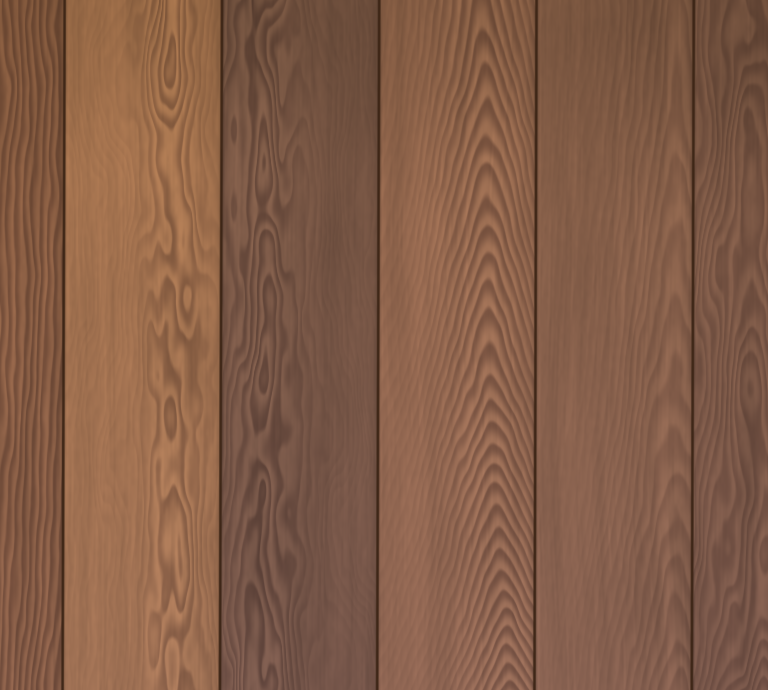
Write a WebGL 1 fragment shader that draws this texture.

```glsl
precision highp float;
uniform vec2 u_resolution;

const float PLANK_WIDTH = 0.2048;    // fraction of canvas width
const float FIRST_SEAM = 0.0815;
const float SEAM_LEAN = 0.003;
const float SEAM_HALF_WIDTH = 0.0017;
const vec3 SEAM_COLOR = vec3(0.23, 0.14, 0.08);
const vec3 LATEWOOD_TINT = vec3(0.30, 0.33, 0.31);
const float RING_DENSITY = 20.0;     // rings per plank width
const float HEART_ROUNDNESS = 0.06;
const float FIBER_STRENGTH = 0.06;
const float STREAK_STRENGTH = 0.09;
const float BLOTCH_STRENGTH = 0.09;

// Tone: base colour, ring contrast
const vec4 TONE_0 = vec4(0.53, 0.36, 0.26, 0.85);
const vec4 TONE_1 = vec4(0.635, 0.445, 0.31, 0.85);
const vec4 TONE_2 = vec4(0.465, 0.335, 0.27, 0.85);
const vec4 TONE_3 = vec4(0.57, 0.40, 0.305, 0.90);
const vec4 TONE_4 = vec4(0.535, 0.38, 0.295, 0.40);
const vec4 TONE_5 = vec4(0.485, 0.345, 0.275, 0.55);

// Figure: heart position, spread, taper, turbulence
const vec4 FIGURE_0 = vec4(1.90, 3.00, 0.10, 2.0);
const vec4 FIGURE_1 = vec4(0.72, 0.17, 0.12, 4.5);
const vec4 FIGURE_2 = vec4(0.27, 0.24, 0.20, 5.0);
const vec4 FIGURE_3 = vec4(0.72, 0.31, 1.00, 0.9);
const vec4 FIGURE_4 = vec4(0.90, 0.45, 0.45, 1.5);
const vec4 FIGURE_5 = vec4(0.40, 0.60, 0.35, 3.5);

vec4 pick(float i, vec4 a, vec4 b, vec4 c, vec4 d, vec4 e, vec4 f) {
    return i < 0.5 ? a : i < 1.5 ? b : i < 2.5 ? c : i < 3.5 ? d : i < 4.5 ? e : f;
}

float hash(vec2 p) {
    vec3 q = fract(p.xyx * 0.1031);
    q += dot(q, q.yzx + 33.33);
    return fract((q.x + q.y) * q.z);
}

// Smooth value noise centred on zero
float noise(vec2 p) {
    vec2 cell = floor(p);
    vec2 f = fract(p);
    f = f * f * (3.0 - 2.0 * f);
    float low = mix(hash(cell), hash(cell + vec2(1.0, 0.0)), f.x);
    float high = mix(hash(cell + vec2(0.0, 1.0)), hash(cell + 1.0), f.x);
    return mix(low, high, f.y) - 0.5;
}

float fbm(vec2 p) {
    float sum = 0.0;
    float gain = 1.0;
    for (int i = 0; i < 3; i++) {
        sum += gain * noise(p);
        p = p * 2.1 + 17.3;
        gain *= 0.4;
    }
    return sum;
}

// Ring darkness: slow rise into latewood, quick fall at its outer edge
float growthRing(float phase) {
    float t = fract(phase);
    return smoothstep(0.05, 0.72, t) * (1.0 - smoothstep(0.76, 1.0, t));
}

// Signed ring shade of a conical log cut lengthwise
float ringShade(vec2 q, vec4 figure, vec2 seed) {
    float wander = 0.10 * noise(vec2(seed.x, q.y * 0.8 + seed.y));
    float dx = q.x - figure.x + 0.045 * figure.z * (q.y - 2.2) + wander;
    float phase = RING_DENSITY * sqrt(dx * dx + HEART_ROUNDNESS * HEART_ROUNDNESS);
    phase += figure.z * (9.0 - 0.65 * q.y) * q.y;
    phase += figure.w * fbm(q * vec2(4.5, 1.3) + seed);
    phase += 0.35 * noise(q * vec2(14.0, 5.0) + seed);
    float reach = dx / figure.y;
    float envelope = 0.12 + 0.88 * exp(-reach * reach);
    return (growthRing(phase) - 0.38) * envelope;
}

void main() {
    vec2 p = gl_FragCoord.xy / u_resolution.x;
    float pixel = 1.0 / u_resolution.x;

    // Plank coordinates
    float across = (p.x - FIRST_SEAM - SEAM_LEAN * p.y) / PLANK_WIDTH;
    float plank = floor(across) + 1.0;
    vec2 q = vec2(fract(across), p.y / PLANK_WIDTH);
    vec2 seed = vec2(plank * 13.7 + 5.0, plank * 7.9 + 3.0);
    vec4 tone = pick(plank, TONE_0, TONE_1, TONE_2, TONE_3, TONE_4, TONE_5);
    vec4 figure = pick(plank, FIGURE_0, FIGURE_1, FIGURE_2, FIGURE_3, FIGURE_4, FIGURE_5);

    // Growth rings
    vec3 color = tone.rgb;
    color *= 1.0 - LATEWOOD_TINT * tone.a * ringShade(q, figure, seed);

    // Fibres, long streaks, pores and blotches
    float bend = 0.06 * noise(vec2(q.y * 0.7, seed.x));
    float fiber = noise(vec2((q.x + bend) * 75.0, q.y * 2.5) + seed);
    float streak = noise(vec2((q.x + bend) * 17.0, q.y * 0.45) + seed);
    float pores = noise(q * vec2(55.0, 22.0) + seed);
    float blotch = fbm(q * vec2(1.6, 0.9) + seed);
    color *= 1.0 + FIBER_STRENGTH * (fiber + 0.5 * pores)
           + STREAK_STRENGTH * streak + BLOTCH_STRENGTH * blotch;

    // Warm top, cool foot and dimmer upper edge
    float height = gl_FragCoord.y / u_resolution.y;
    color *= mix(vec3(0.98, 0.99, 1.06), vec3(1.0, 0.99, 0.94), height);
    color *= 1.0 - 0.10 * smoothstep(0.7, 1.0, height);

    // Dark seam with a soft shadow and a faint lit edge
    float side = (fract(across + 0.5) - 0.5) * PLANK_WIDTH;
    float gap = abs(side);
    color *= 1.0 - 0.18 * exp(-gap / 0.0035);
    color *= 1.0 + 0.07 * exp(-pow((side - 0.005) / 0.002, 2.0));
    float soft = max(pixel, 0.0011);
    float seam = 1.0 - smoothstep(SEAM_HALF_WIDTH - soft, SEAM_HALF_WIDTH + soft, gap);
    color = mix(color, SEAM_COLOR, 0.92 * seam);

    gl_FragColor = vec4(color, 1.0);
}
```
